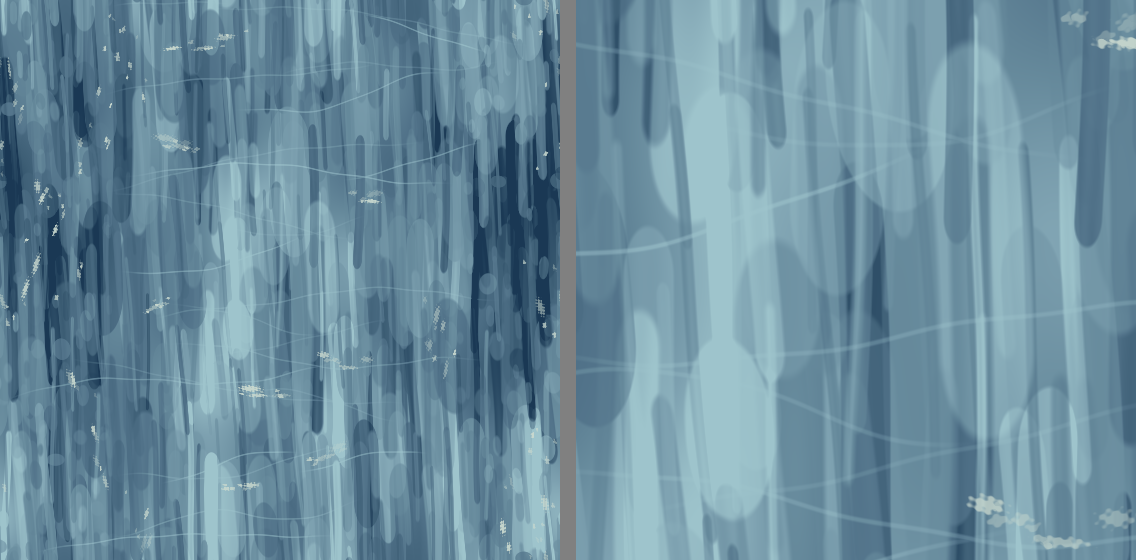
Left, the full canvas; right, a detail of the centre.
Write a WebGL 2 fragment shader that draws this texture.

```glsl
#version 300 es
precision highp float;
// Weathered blue paint: layers of long upright brush strokes in wrapped grids,
// tinted by broad sines, crossed by thin wavy threads and chalky flecks.
// Everything is mixed as one tone and coloured by a ramp; all parts tile.

uniform vec2 u_resolution;
out vec4 fragColor;

const float TAU = 6.2831853;
const vec3 CHALK = vec3(0.79, 0.85, 0.81);
const vec3 RAMP[6] = vec3[6](
  vec3(0.10, 0.22, 0.33), vec3(0.24, 0.37, 0.46), vec3(0.32, 0.45, 0.54),
  vec3(0.40, 0.54, 0.61), vec3(0.49, 0.63, 0.69), vec3(0.62, 0.77, 0.80));

vec4 hash4(vec2 p) {
  vec4 q = fract(p.xyxy * vec4(0.1031, 0.1030, 0.0973, 0.1099));
  q += dot(q, q.wzxy + 33.33);
  return fract((q.xxyz + q.yzzw) * q.zywx);
}

// Shortest offset between two points on the repeating canvas
vec2 wrapDelta(vec2 a, vec2 b) {
  return fract(a - b + 0.5) - 0.5;
}

vec3 toneColor(float tone) {
  float t = clamp(tone, 0.0, 0.999) * 5.0;
  int i = int(t);
  return mix(RAMP[i], RAMP[i + 1], fract(t));
}

// Broad light and shade: dark at the sides of mid height, paler low down
float broadTone(vec2 p) {
  float sides = -0.30 * cos(TAU * p.x) * (0.5 - 0.5 * cos(TAU * p.y));
  float height = 0.11 * cos(TAU * (p.y - 0.17));
  float drift = sin(TAU * (2.0 * p.x + p.y) + 1.0) * sin(TAU * (2.0 * p.y - p.x));
  float bands = sin(TAU * (5.0 * p.x + 0.2 * sin(TAU * p.y)) + 0.8);
  float blots = sin(TAU * (4.0 * p.x - p.y) + 2.0) * sin(TAU * (3.0 * p.y + p.x) + 0.6);
  return 0.51 + sides + height + 0.15 * drift + 0.10 * bands + 0.10 * blots;
}

// One layer of leaning, round-ended strokes; size is in cells
float strokes(float tone, vec2 uv, vec2 grid, float seed, vec2 size,
              float lift, float range, float opacity) {
  vec2 home = floor(uv * grid);
  for (int j = -1; j <= 1; j++)
  for (int i = -1; i <= 1; i++) {
    vec2 cell = home + vec2(i, j);
    vec2 key = mod(cell, grid) + seed;
    vec4 a = hash4(key);
    vec4 b = hash4(key + 47.3);
    vec2 center = (cell + a.xy) / grid;
    vec2 d = uv - center;
    vec2 halfSize = size * mix(vec2(0.3, 0.35), vec2(1.0), vec2(b.x * b.x, b.y)) / grid;
    d.x += mix(-0.03, 0.10, b.z) * d.y + 0.0015 * sin(d.y * 22.0 + b.w * TAU);
    float tip = min(halfSize.x * 2.0, halfSize.y);
    float over = max(abs(d.y) - halfSize.y + tip, 0.0) * halfSize.x / tip;
    float dist = length(vec2(d.x, over)) - halfSize.x;
    float soft = mix(0.0008, 0.0024, a.w * a.w);
    float bristle = 0.92 + 0.08 * sin(d.x / halfSize.x * 5.0 + b.w * 40.0);
    float cover = smoothstep(soft, -soft, dist) * bristle;
    float paint = broadTone(center) + lift + range * (a.z - 0.5);
    tone = mix(tone, paint, cover * opacity * mix(0.5, 1.0, b.w));
  }
  return tone;
}

// Thin, nearly level wavy line that fades at both ends
float thread(vec2 uv, float id) {
  vec4 a = hash4(vec2(id, 311.0));
  vec4 b = hash4(vec2(id, 523.0));
  vec2 d = wrapDelta(uv, vec2(mix(0.25, 0.78, a.x), (id + 2.0 * a.y) / 24.0));
  float reach = mix(0.10, 0.36, a.z);
  float path = (b.x - 0.45) * 0.4 * d.x
             + 0.015 * sin(d.x * mix(7.0, 20.0, b.y) + b.z * TAU)
             + 0.0015 * sin(d.x * 53.0 + a.w * TAU);
  float line = 1.0 - smoothstep(0.0004, 0.0023, abs(d.y - path));
  return line * smoothstep(reach, reach * 0.6, abs(d.x)) * mix(0.2, 0.6, b.w);
}

// Chalk flecks: level ragged strings in the middle, upright scatter at the sides
float fleckCluster(vec2 uv, float id) {
  vec4 c = hash4(vec2(id, 811.0));
  vec2 center = vec2(c.x, fract(id * 0.618 + 0.1 * c.y));
  float level = step(0.28, center.x) * step(center.x, 0.74);
  float angle = mix(1.6, 0.1, level) + (c.z - 0.5) * 0.6;
  vec2 along = vec2(cos(angle), sin(angle));
  vec2 across = vec2(-along.y, along.x);
  float spread = mix(0.22, 0.05 + 0.11 * c.w, level);
  float cover = 0.0;
  for (int k = 0; k < 9; k++) {
    vec4 f = hash4(vec2(id * 9.0 + float(k), 977.0));
    float s = (f.x - 0.5) * spread;
    float aside = (f.y - 0.5) * mix(0.07, 0.02, level) + 2.0 * s * s;
    vec2 d = wrapDelta(uv, center + along * s + across * aside);
    vec2 q = vec2(dot(d, along) + (f.z - 0.5) * 1.2 * dot(d, across), dot(d, across));
    vec2 radius = mix(vec2(0.0035, 0.002), vec2(0.018, 0.006), vec2(f.w * f.w * f.w, f.y * f.w));
    float rag = sin(q.x * 710.0 + q.y * 390.0 + f.x * 30.0) * sin(q.y * 820.0 - q.x * 310.0 + f.z * 20.0);
    float shape = smoothstep(1.3, 0.6, length(q / radius) + 0.45 * rag);
    cover = max(cover, shape * mix(0.25, 0.95, f.z));
  }
  return cover;
}

void main() {
  vec2 uv = gl_FragCoord.xy / u_resolution;

  // Upright strokes, from dark underpaint to pale glazes and fine streaks
  float tone = broadTone(uv);
  tone = strokes(tone, uv, vec2(30.0, 4.0), 100.0, vec2(0.50, 0.9), -0.08, 1.3, 0.85);
  tone = strokes(tone, uv, vec2(18.0, 4.0), 200.0, vec2(0.48, 0.8), -0.02, 1.3, 0.75);
  tone = strokes(tone, uv, vec2(10.0, 4.0), 300.0, vec2(0.48, 0.8), 0.18, 0.9, 0.68);
  tone = strokes(tone, uv, vec2(40.0, 5.0), 400.0, vec2(0.36, 0.9), -0.03, 1.3, 0.62);
  tone = strokes(tone, uv, vec2(13.0, 6.0), 600.0, vec2(0.38, 0.8), 0.14, 0.7, 0.45);

  // Short pale daubs gathered near the sides
  float side = smoothstep(0.1, 0.9, cos(TAU * uv.x));
  tone = strokes(tone, uv, vec2(26.0, 16.0), 500.0, vec2(0.42, 0.45), 0.17, 0.7, 0.75 * side);

  float threads = 0.0;
  for (int i = 0; i < 24; i++) threads = max(threads, thread(uv, float(i)));
  tone = mix(tone, 1.0, threads);

  float flecks = 0.0;
  for (int i = 0; i < 20; i++) flecks = max(flecks, fleckCluster(uv, float(i)));
  fragColor = vec4(mix(toneColor(tone), CHALK, flecks), 1.0);
}
```
